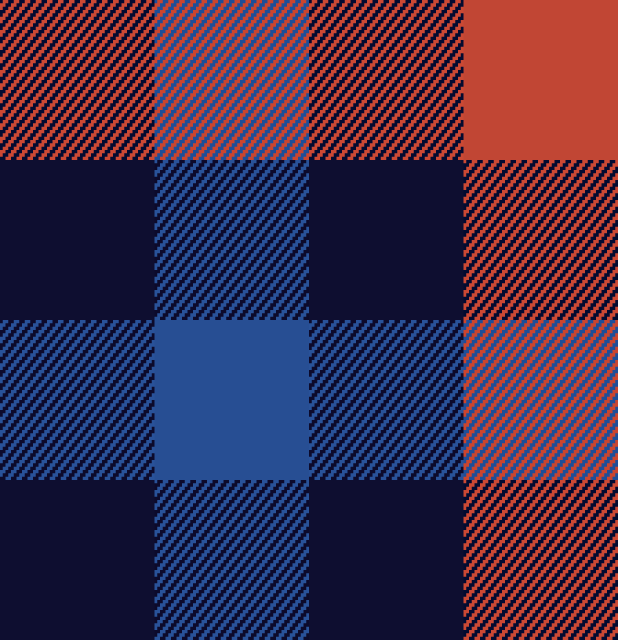
A Shadertoy shader for this pattern:

```glsl
const float BANDS = 4.0;                            // colour bands across and down
const vec2 THREADS_PER_BAND = vec2(56.0, 48.0);     // warp, weft
const float TWILL_PERIOD = 4.0;                     // two threads over, two under
const float CROSSING_CONTRAST = 0.06;               // extra contrast between crossed threads
const int SAMPLES = 4;                              // antialiasing grid per axis

const vec3 NAVY = vec3(0.053, 0.056, 0.190);
const vec3 BLUE = vec3(0.153, 0.305, 0.575);
const vec3 RED  = vec3(0.755, 0.273, 0.203);

// Band order shared by warp and weft: navy, blue, navy, red
vec3 bandColor(float band) {
    float index = mod(band, BANDS);
    if (mod(index, 2.0) < 0.5) return NAVY;
    return index < 2.0 ? BLUE : RED;
}

// True where the horizontal thread passes over the vertical one
bool weftOnTop(vec2 thread) {
    return mod(thread.x - thread.y + 2.0, TWILL_PERIOD) < 2.0;
}

vec3 weave(vec2 uv) {
    vec2 band = floor(uv * BANDS);
    vec2 thread = floor(uv * BANDS * THREADS_PER_BAND);
    vec3 warp = bandColor(band.x);
    vec3 weft = bandColor(band.y);
    bool weftOver = weftOnTop(thread);
    vec3 over = weftOver ? weft : warp;
    vec3 under = weftOver ? warp : weft;
    return over + CROSSING_CONTRAST * (over - under);
}

void mainImage(out vec4 fragColor, in vec2 fragCoord) {
    // Average a regular grid of samples over the pixel footprint
    vec3 total = vec3(0.0);
    for (int j = 0; j < SAMPLES; j++) {
        for (int i = 0; i < SAMPLES; i++) {
            vec2 offset = (vec2(i, j) + 0.5) / float(SAMPLES) - 0.5;
            total += weave((fragCoord + offset) / iResolution.xy);
        }
    }
    fragColor = vec4(clamp(total / float(SAMPLES * SAMPLES), 0.0, 1.0), 1.0);
}
```
